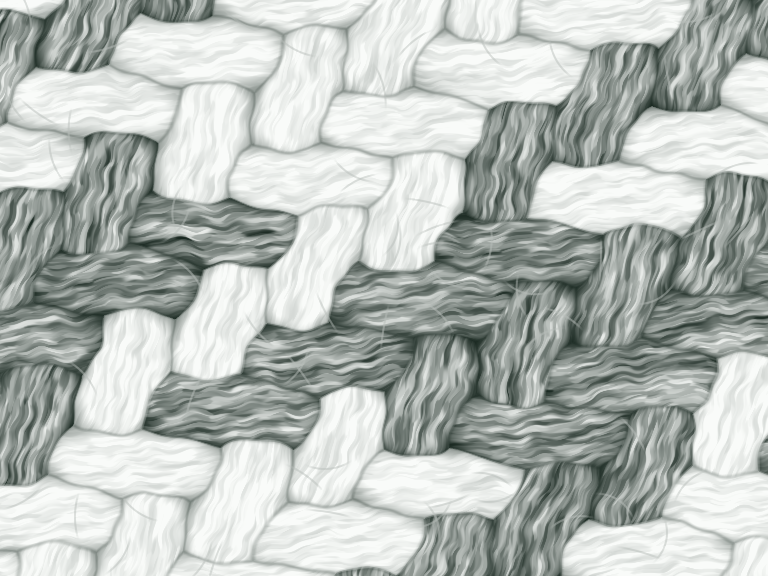
A Shadertoy shader for this texture:

```glsl
// Close-up of a two-tone houndstooth cloth: a slanted 2/2 twill, four dark and
// four pale yarns alternating in both directions. Each visible float is a rounded
// shape; the highest one wins and is covered with stretched cellular fibres.

#define ORIGIN vec2(0.903, 0.566)        // centre of the first dark weft float
#define WARP_STEP vec2(0.1337, -0.0087)  // from one warp yarn to the next
#define WEFT_STEP vec2(-0.0347, -0.1016) // from one weft yarn to the next
#define WEFT_HALF vec2(0.168, 0.060)     // half length and half width of a float
#define WARP_HALF vec2(0.124, 0.067)
#define WARP_AXIS vec2(0.385, 0.923)
#define DARK_TONE 0.54
#define PALE_TONE 0.96
#define SHADOW_COLOUR vec3(0.07, 0.13, 0.10)
#define LIGHT_COLOUR vec3(0.95, 0.96, 0.95)
#define HAIR_COUNT 70

struct Yarn {
    float height; // 1 on the crown, 0 on the outline
    vec2 pos;     // along and across the float
    float dark;   // 1 for dark wool
    float twist;  // slope of the fibres
    float seed;
};

float hash(vec2 p) {
    vec3 q = fract(vec3(p.xyx) * 0.1031);
    q += dot(q, q.yzx + 33.33);
    return fract((q.x + q.y) * q.z);
}

// Smooth cellular noise: a random tone per cell, blended at the borders
float cellTone(vec2 p) {
    vec2 cell = floor(p);
    float sum = 0.0, weight = 0.0;
    for (int y = -1; y <= 1; y++)
    for (int x = -1; x <= 1; x++) {
        vec2 id = cell + vec2(x, y);
        vec2 d = id + vec2(hash(id), hash(id + 71.7)) - p;
        float w = exp(-9.0 * dot(d, d));
        sum += w * hash(id + 19.3);
        weight += w;
    }
    return sum / weight;
}

Yarn makeYarn(vec2 d, vec2 axis, vec2 halfSize, vec2 power, float dark, float twist, float seed) {
    d += 0.014 * (vec2(seed, fract(seed * 7.3)) - 0.5);
    vec2 pos = vec2(dot(d, axis), dot(d, vec2(-axis.y, axis.x)));
    pos.y += 0.004 * sin(pos.x * 22.0 + seed * 6.28);
    vec2 s = pow(abs(pos) / (halfSize * (0.94 + 0.12 * fract(seed * 13.7))), power);
    return Yarn(1.0 - s.x - s.y, pos, dark, twist, seed);
}

// Keeps the two highest yarns in order
void stack(Yarn y, inout Yarn top, inout Yarn under) {
    if (y.height > top.height) { under = top; top = y; }
    else if (y.height > under.height) under = y;
}

// Brightness of the wool: fibres, ply crease and rounded shading
float woolTone(Yarn y) {
    vec2 q = y.pos;
    q.y += 0.003 * sin(q.x * 47.0 + y.seed * 20.0) + 0.0015 * sin(q.x * 113.0 + q.y * 60.0);
    q.y -= y.twist * q.x;
    vec2 shift = vec2(y.seed * 91.0, y.seed * 57.0);
    float fibre = cellTone(q * vec2(17.0, 115.0) + shift) - 0.5;
    fibre += 0.7 * (cellTone(q * vec2(38.0, 210.0) + shift + 40.0) - 0.5);
    float crease = (q.y - 0.03 * (y.seed - 0.5)) / 0.006;
    fibre -= 0.35 * exp(-crease * crease) * smoothstep(0.02, 0.06, abs(q.x));
    float round_ = smoothstep(-0.2, 0.55, y.height);
    float pale = (PALE_TONE + 0.15 * fibre) * mix(0.74, 1.03, round_);
    float dark = (DARK_TONE + 0.46 * fibre) * mix(0.40, 1.06, round_);
    return mix(pale, dark, y.dark);
}

void mainImage(out vec4 fragColor, in vec2 fragCoord) {
    vec2 p = fragCoord / iResolution.y;
    float pixel = 1.0 / iResolution.y;

    // Uneven weave and frayed outlines
    vec2 w = p + 0.004 * sin(p.yx * vec2(17.0, 13.0) + vec2(0.5, 2.0));
    w += 0.0018 * sin(p.yx * vec2(95.0, 83.0) + 3.0 * sin(p * 31.0));
    mat2 weave = mat2(WARP_STEP, WEFT_STEP);
    vec2 g = inverse(weave) * (w - ORIGIN);

    Yarn top = Yarn(-9.0, vec2(0.0), 0.0, 0.0, 0.0);
    Yarn under = top;
    for (float k = -1.0; k <= 1.0; k++) {
        // Weft float: over two warps, one step further left on each row
        float row = round(g.y) + k;
        vec2 c = vec2(4.0 * round((g.x + row) / 4.0) - row, row);
        stack(makeYarn(w - ORIGIN - weave * c, normalize(WARP_STEP), WEFT_HALF, vec2(2.4, 2.2),
            step(mod(row, 8.0), 3.5), 0.2, hash(c + 50.0)), top, under);
        // Warp float: over two wefts, between the weft floats
        float column = floor(g.x) + k;
        c = vec2(column + 0.5, 1.5 - column + 4.0 * round((g.y - 1.5 + column) / 4.0));
        stack(makeYarn(w - ORIGIN - weave * c, WARP_AXIS, WARP_HALF, vec2(3.6, 2.5),
            step(mod(column + 1.0, 8.0), 3.5), 0.09, hash(c + 90.0)), top, under);
    }

    // Smooth joins with a contact shadow
    float rise = top.height - under.height;
    float tone = mix(woolTone(under), woolTone(top), 0.5 + 0.5 * smoothstep(0.0, 0.12, rise));
    tone *= mix(0.82, 1.0, smoothstep(0.0, 0.3, rise));
    tone *= mix(1.0, smoothstep(-0.7, 0.05, top.height), 0.3 + 0.6 * top.dark);

    // Stray hairs: short bent arcs
    for (int i = 0; i < HAIR_COUNT; i++) {
        vec2 id = vec2(float(i), 7.0);
        vec2 d = p - vec2(hash(id), hash(id + 3.1)) * vec2(iResolution.x * pixel, 1.0);
        float a = 6.2832 * hash(id + 5.7);
        d = mat2(cos(a), -sin(a), sin(a), cos(a)) * d;
        float bend = 16.0 * (hash(id + 9.2) - 0.5);
        float gap = abs(d.y - bend * d.x * d.x) / sqrt(1.0 + 4.0 * bend * bend * d.x * d.x);
        float hair = 1.0 - smoothstep(0.0006, 0.0012 + pixel, gap);
        hair *= 1.0 - smoothstep(0.02, 0.045, abs(d.x));
        tone = mix(tone, 0.74, 0.5 * hair);
    }
    fragColor = vec4(mix(SHADOW_COLOUR, LIGHT_COLOUR, clamp(tone, 0.0, 1.03)), 1.0);
}
```
